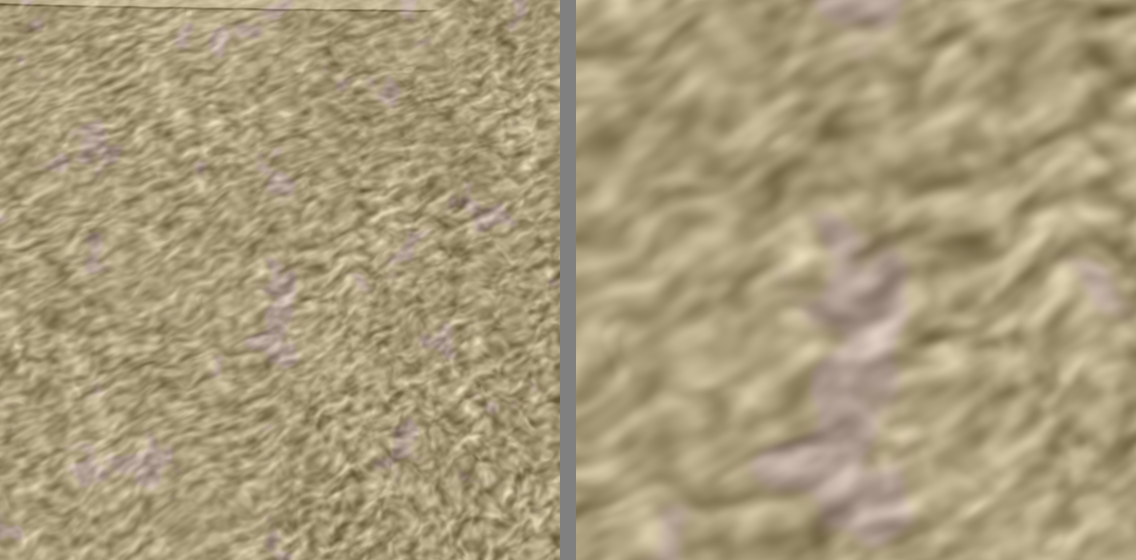
Left: the whole. Right: its middle third, enlarged.
A WebGL 1 fragment shader for this texture:

```glsl
precision highp float;
// Coarse sandy ground: slanted, wind-swept grains made of stretched gradient
// noise, turning to rounder pebbles at the lower right, with faint mauve
// stains and a pale ledge along the top edge.
uniform vec2 u_resolution;

const vec3 SAND = vec3(0.662, 0.611, 0.481);
const vec3 MAUVE_SHIFT = vec3(0.012, -0.012, 0.075);
const float GRAIN_ANGLE = 0.46;

float hash(vec2 cell) {
  return fract(sin(dot(cell, vec2(127.1, 311.7))) * 43758.5453);
}

// Dot product of a random unit gradient with the offset from its corner.
float cornerSlope(vec2 cell, vec2 offset) {
  float angle = 6.2832 * hash(cell);
  return dot(vec2(cos(angle), sin(angle)), offset);
}

float gradientNoise(vec2 p) {
  vec2 cell = floor(p);
  vec2 f = p - cell;
  vec2 blend = f * f * f * (f * (f * 6.0 - 15.0) + 10.0);
  vec2 right = vec2(1.0, 0.0);
  vec2 up = vec2(0.0, 1.0);
  float low = mix(cornerSlope(cell, f), cornerSlope(cell + right, f - right), blend.x);
  float high = mix(cornerSlope(cell + up, f - up), cornerSlope(cell + 1.0, f - 1.0), blend.x);
  return mix(low, high, blend.y);
}

vec2 warp(vec2 p, float frequency, float amount) {
  vec2 q = p * frequency;
  return p + amount * vec2(gradientNoise(q + 17.3), gradientNoise(q + 71.9));
}

vec2 rotate(vec2 p, float angle) {
  float c = cos(angle);
  float s = sin(angle);
  return vec2(c * p.x + s * p.y, c * p.y - s * p.x);
}

// Two octaves of grain, the finer one a little rounder.
float grains(vec2 p, float angle, vec2 density) {
  vec2 q = rotate(p, angle) * density;
  float body = gradientNoise(q + 5.0);
  float detail = gradientNoise(rotate(q, 0.12) * vec2(2.1, 1.7) + 43.0);
  return body + 0.62 * detail;
}

// Soft patches broken up into smaller flecks.
float stains(vec2 p) {
  float patches = gradientNoise(p * 9.0 + 31.0);
  float flecks = gradientNoise(p * 32.0 + 8.0);
  return smoothstep(0.30, 0.48, patches + 0.4 * flecks);
}

// Height of the ledge's lower edge, measured down from the top.
float ledgeDepth(float x) {
  return 0.006 + 0.026 * x - 0.014 * x * x + 0.0015 * gradientNoise(vec2(x * 25.0, 3.5));
}

void main() {
  vec2 uv = gl_FragCoord.xy / u_resolution;

  // Grains shrink towards the top, as on receding ground.
  vec2 ground = vec2(uv.x, uv.y * (0.87 + 0.17 * uv.y));
  ground = warp(warp(ground, 4.0, 0.02), 17.0, 0.010);

  // Share of round pebbles, rising towards the right and the lower corner.
  float rightSide = smoothstep(0.35, 1.1, uv.x);
  float corner = smoothstep(0.75, 0.1, distance(uv, vec2(1.0, 0.0)));
  float roundness = clamp(0.45 * rightSide + 0.6 * corner, 0.0, 0.9);

  float streaks = grains(ground, GRAIN_ANGLE, vec2(24.0, 58.0));
  float pebbles = grains(warp(ground, 30.0, 0.008), 0.7, vec2(38.0, 52.0));
  float relief = streaks * sqrt(1.0 - roundness) + pebbles * sqrt(roundness);

  // Contrast swells in patches and is strongest among the pebbles.
  float contrast = 0.24 + 0.07 * corner + 0.10 * gradientNoise(uv * 7.0 + 12.0);
  float tone = contrast * relief;
  tone += 0.07 * gradientNoise(uv * 8.0 + 55.0) + 0.04 * gradientNoise(uv * 2.5 + 2.0);
  tone -= 0.025 * rightSide;

  // Scattered bright stones.
  float stones = gradientNoise(rotate(ground, GRAIN_ANGLE) * vec2(30.0, 42.0) + 90.0);
  tone += (0.09 + 0.06 * corner) * smoothstep(0.34, 0.60, stones);

  // Pale ledge with a thin shadow below it, fading out at the right.
  float below = 1.0 - uv.y - ledgeDepth(uv.x);
  float reach = smoothstep(0.79, 0.76, uv.x);
  float ledge = reach * smoothstep(0.002, -0.002, below);
  float shadow = reach * smoothstep(0.004, 0.0, abs(below - 0.002));
  tone = mix(tone, 0.10 + 0.5 * tone, ledge) - 0.13 * shadow;

  vec3 color = SAND + clamp(tone, -0.27, 0.25) + MAUVE_SHIFT * stains(uv);
  gl_FragColor = vec4(color, 1.0);
}
```
